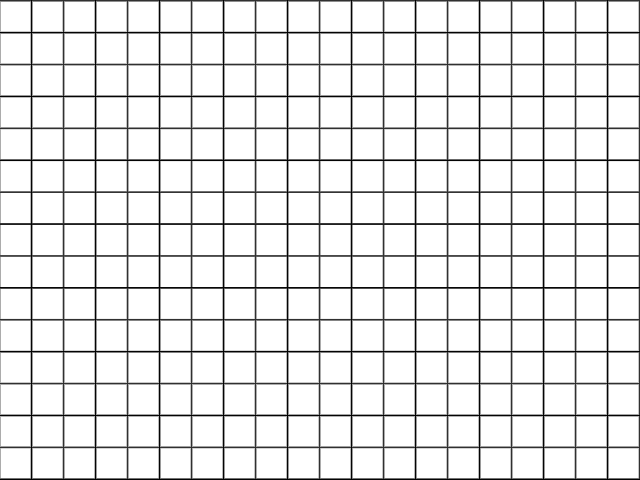
Reproduce this pattern procedurally as a Shadertoy shader.

```glsl
// Square graph-paper grid: 20 by 15 white cells ruled with thin dark lines.
// Each axis is folded to its nearest rule; ink is the exact overlap of the
// pixel with that rule, and every second rule is slightly paler.

// Share of a pixel of the given size covered by the rule nearest to pos.
float ruleCoverage(float pos, float pixelSize) {
    float offset = pos - round(pos);
    float left = max(offset - 0.5 * pixelSize, -0.0262);
    float right = min(offset + 0.5 * pixelSize, 0.0262);
    return clamp((right - left) / pixelSize, 0.0, 1.0);
}

// Ink strength: odd rules are nearly black, even ones dark grey.
float ruleInk(float pos) {
    return mix(0.81, 0.99, mod(round(pos), 2.0));
}

void mainImage(out vec4 fragColor, in vec2 fragCoord) {
    // Cell coordinates, counted from the upper left corner
    vec2 uv = fragCoord / iResolution.xy;
    vec2 cell = vec2(uv.x, 1.0 - uv.y) * vec2(20.0, 15.0);
    vec2 pixelSize = vec2(20.0, 15.0) / iResolution.xy;

    // Shift left so the right border shows; squeeze rows so both borders do
    cell.x += 0.0137;
    cell.y = 7.5 + (cell.y - 7.5) * 1.003;

    // Vertical and horizontal rules; the darker one wins at crossings
    float vertical = ruleCoverage(cell.x, pixelSize.x) * ruleInk(cell.x);
    float horizontal = ruleCoverage(cell.y, pixelSize.y) * ruleInk(cell.y);

    vec3 paper = vec3(1.0);
    vec3 ink = vec3(0.0);
    fragColor = vec4(mix(paper, ink, max(vertical, horizontal)), 1.0);
}
```
